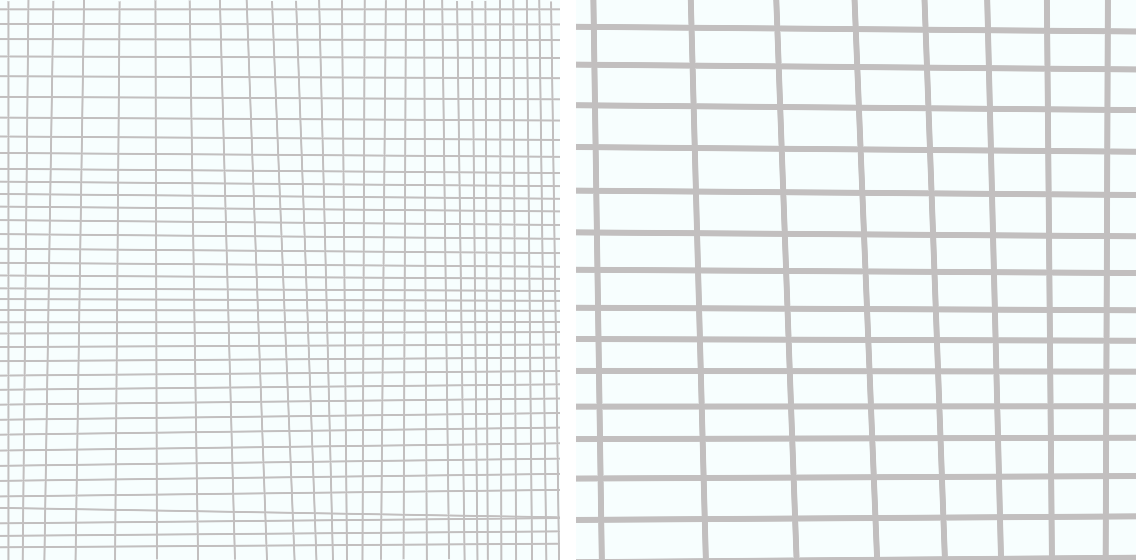
Left: the whole. Right: its middle third, enlarged.
Give the GLSL for this pattern, as a Shadertoy shader.

```glsl
const float PI = 3.14159265;
const vec3 PAPER = vec3(0.97, 0.995, 0.995);
const vec3 INK = vec3(0.76, 0.75, 0.75);
const float HALF_WIDTH = 0.0018;
const float JITTER = 0.002;
const float END_GAP = 0.004;

const int COLUMNS = 26;
const int ROWS = 38;
const vec2 COLUMN_RANGE = vec2(0.0156, 0.9766);  // start, span
const vec2 ROW_RANGE = vec2(0.0169, 0.9577);

// Harmonic weights 1-4 and 5-8 of the uneven spacing and of the lean
const vec4 COLUMN_SPACING_LOW = vec4(0.1324, -0.0004, -0.0086, -0.0133);
const vec4 COLUMN_SPACING_HIGH = vec4(-0.0138, -0.0048, -0.0012, -0.0033);
const vec4 COLUMN_LEAN_LOW = vec4(0.0051, 0.0096, -0.0043, -0.0126);
const vec4 COLUMN_LEAN_HIGH = vec4(-0.0121, 0.0023, 0.0027, -0.0033);
const vec4 ROW_SPACING_LOW = vec4(0.0319, 0.0225, 0.0053, -0.0056);
const vec4 ROW_SPACING_HIGH = vec4(0.0008, -0.0035, -0.0036, -0.0036);
const vec4 ROW_LEAN_LOW = vec4(0.0044, 0.0081, -0.0027, 0.0);
const float COLUMN_LEAN_DRIFT = 0.0143;
const float ROW_LEAN_DRIFT = -0.0065;

// One row runs askew and meets its neighbour
const int STRAY_ROW = 34;
const float STRAY_SHIFT = 0.009;
const float STRAY_LEAN = 0.0276;

float hash(float n) {
    return fract(sin(n * 12.9898) * 43758.5453);
}

float harmonics(float t, vec4 low, vec4 high) {
    vec4 angle = PI * t * vec4(1.0, 2.0, 3.0, 4.0);
    return dot(low, sin(angle)) + dot(high, sin(angle + 4.0 * PI * t));
}

// Distance to a nearly axis-aligned line; along and across are canvas axes
float lineDistance(float along, float across, float centre, float lean) {
    float offset = across - centre - lean * (along - 0.5);
    return abs(offset) * inversesqrt(1.0 + lean * lean);
}

float columnDistance(vec2 p) {
    float nearest = 1.0;
    for (int i = 0; i < COLUMNS; i++) {
        float t = float(i) / float(COLUMNS - 1);
        float centre = COLUMN_RANGE.x + COLUMN_RANGE.y * t
            + harmonics(t, COLUMN_SPACING_LOW, COLUMN_SPACING_HIGH)
            + JITTER * (hash(float(i) + 1.0) - 0.5);
        float lean = COLUMN_LEAN_DRIFT * t
            + harmonics(t, COLUMN_LEAN_LOW, COLUMN_LEAN_HIGH);
        // Strokes start and stop just short of the canvas edge
        float top = END_GAP * (hash(float(i) + 71.0) - 0.3);
        float bottom = 1.0 - END_GAP * (hash(float(i) + 113.0) - 0.7);
        float beyond = max(top - p.y, p.y - bottom) + HALF_WIDTH;
        float d = lineDistance(p.y, p.x, centre, lean);
        nearest = min(nearest, max(d, beyond));
    }
    return nearest;
}

float rowDistance(vec2 p) {
    float nearest = 1.0;
    for (int i = 0; i < ROWS; i++) {
        float t = float(i) / float(ROWS - 1);
        float stray = i == STRAY_ROW ? 1.0 : 0.0;
        float centre = ROW_RANGE.x + ROW_RANGE.y * t
            + harmonics(t, ROW_SPACING_LOW, ROW_SPACING_HIGH)
            + JITTER * (hash(float(i) + 31.0) - 0.5) * (1.0 - stray)
            + STRAY_SHIFT * stray;
        float lean = ROW_LEAN_DRIFT * t + STRAY_LEAN * stray
            + harmonics(t, ROW_LEAN_LOW, vec4(0.0));
        nearest = min(nearest, lineDistance(p.x, p.y, centre, lean));
    }
    return nearest;
}

void mainImage(out vec4 fragColor, in vec2 fragCoord) {
    // Unit canvas measured from the top left
    vec2 p = fragCoord / iResolution.xy;
    p.y = 1.0 - p.y;

    float d = min(columnDistance(p), rowDistance(p)) - HALF_WIDTH;
    float edge = 0.5 / min(iResolution.x, iResolution.y);
    float ink = 1.0 - smoothstep(-edge, edge, d);
    fragColor = vec4(mix(PAPER, INK, ink), 1.0);
}
```
